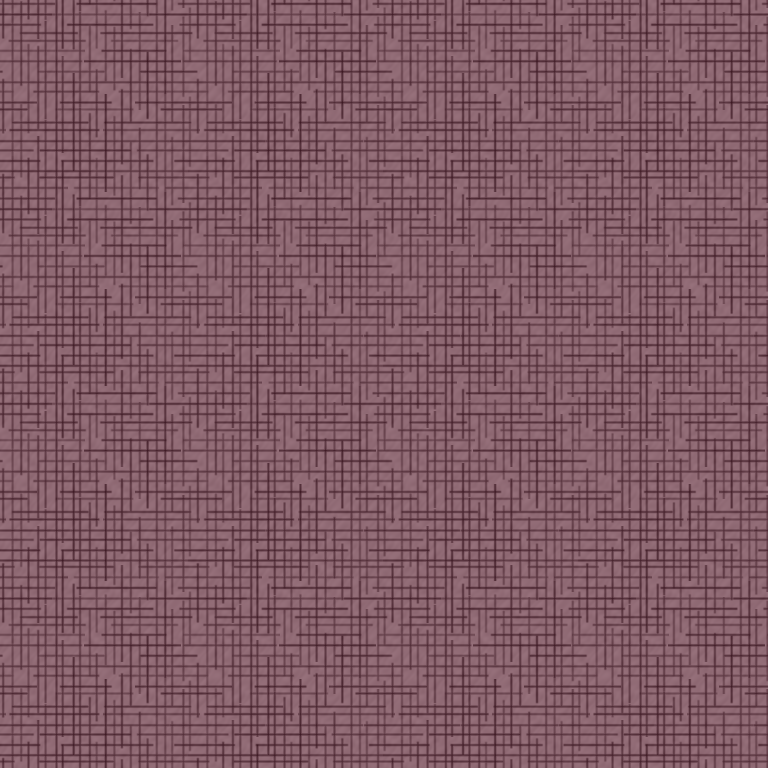
Give the GLSL for this pattern, as a WebGL 2 fragment shader.

```glsl
#version 300 es
precision highp float;

uniform vec2 u_resolution;
out vec4 fragColor;

float hash(vec2 p) {
    vec3 q = fract(vec3(p.xyx) * vec3(0.1031, 0.1030, 0.0973));
    q += dot(q, q.yzx + 33.33);
    return fract((q.x + q.y) * q.z);
}

// Broken parallel threads: p.x crosses them, p.y runs along; repeats every unit
float threads(vec2 p, float count, float seed, float tile) {
    float x = p.x * count;
    float lane = mod(floor(x), count) + seed;
    float shift = (hash(vec2(lane, 3.0)) - 0.5) * 0.42;
    float across = abs(fract(x) - 0.5 - shift) * tile / count;

    // Two dashes per lane, each with its own length and strength
    float s = p.y * 2.0 + hash(vec2(lane, 11.0)) * 2.0;
    float dash = mod(floor(s), 2.0) + 20.0;
    float halfLength = 0.5 * mix(0.52, 1.2, hash(vec2(lane, dash)));
    float along = (abs(fract(s) - 0.5) - halfLength) * tile * 0.5;
    float strength = mix(0.62, 1.12, hash(vec2(dash, lane + 7.0)));

    return strength * (1.0 - smoothstep(0.0, 0.0027, across))
                    * (1.0 - smoothstep(-0.002, 0.001, along));
}

// Faint uneven dye in the cloth
float mottle(vec2 uv) {
    vec2 q = uv * 260.0;
    float a = sin(q.x + 2.0 * sin(q.y * 0.73));
    float b = sin(q.y * 1.31 + 2.0 * sin(q.x * 0.57 + 1.0));
    float c = sin(dot(q, vec2(2.1, -1.7)) + a);
    return (a + b + c) / 3.0;
}

void main() {
    vec2 uv = gl_FragCoord.xy / u_resolution;
    float tile = 0.2535;
    vec2 p = uv / tile;

    float warp = threads(p, 23.0, 40.0, tile);
    float weft = threads(p.yx, 20.0, 90.0, tile);

    vec3 cloth = vec3(0.568, 0.421, 0.461) + 0.022 * mottle(uv);
    // Crossings are darker than single threads
    float shade = 0.225 * max(warp, weft) + 0.07 * min(warp, weft);
    vec3 color = cloth - shade * vec3(1.0, 0.98, 0.98);

    fragColor = vec4(color, 1.0);
}
```
